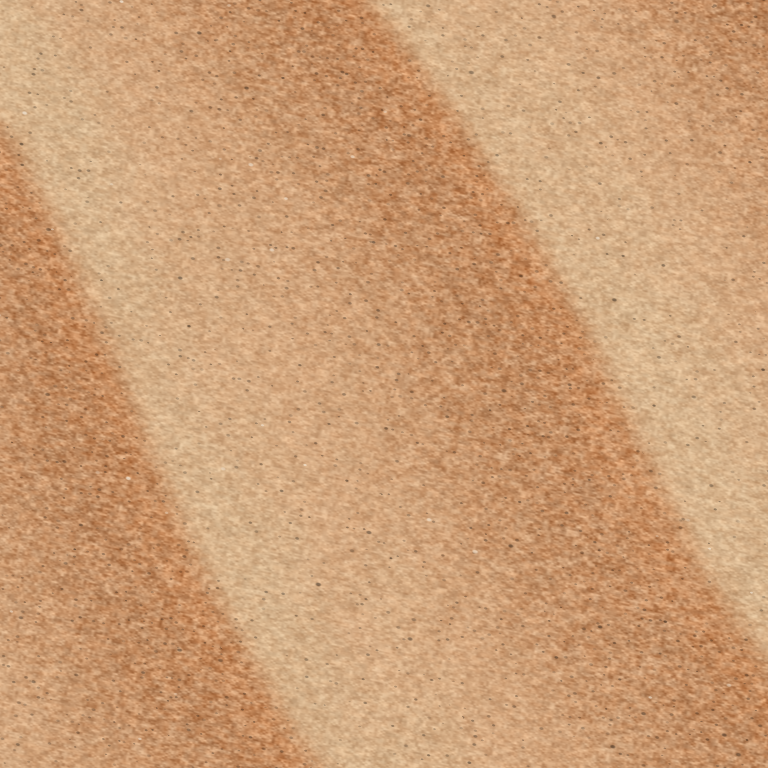
Reproduce this texture procedurally as a WebGL 2 fragment shader.

```glsl
#version 300 es
precision highp float;

uniform vec2 u_resolution;
out vec4 fragColor;

#define PALE vec3(0.840, 0.702, 0.548)
#define TAN vec3(0.832, 0.660, 0.502)
#define RUST vec3(0.755, 0.548, 0.385)
#define GLOW vec3(0.790, 0.555, 0.375)
#define RIPPLE_WIDTH 0.58
#define RIPPLE_SPREAD 0.10
#define RIPPLE_SLOPE 0.62
#define EDGE_SOFTNESS 0.085
#define GRAIN_TILT 0.22
#define GRAIN_CELLS vec2(165.0, 270.0)
#define GRAIN_CONTRAST 0.23
#define SPECK_DARKNESS 0.30

float hash(vec2 p) {
    return fract(sin(dot(p, vec2(12.9898, 78.233))) * 43758.5453);
}

float valueNoise(vec2 p) {
    vec2 cell = floor(p);
    vec2 f = fract(p);
    f = f * f * (3.0 - 2.0 * f);
    float low = mix(hash(cell), hash(cell + vec2(1.0, 0.0)), f.x);
    float high = mix(hash(cell + vec2(0.0, 1.0)), hash(cell + vec2(1.0, 1.0)), f.x);
    return mix(low, high, f.y);
}

// Layered noise centred on zero
float fbm(vec2 p) {
    float sum = 0.0;
    float weight = 0.5;
    for (int i = 0; i < 4; i++) {
        sum += weight * (valueNoise(p) - 0.5);
        p = p * 2.03 + 17.3;
        weight *= 0.5;
    }
    return sum;
}

vec2 rotate(vec2 p, float angle) {
    float c = cos(angle);
    float s = sin(angle);
    return vec2(c * p.x - s * p.y, s * p.x + c * p.y);
}

// Position across one ripple: 0 just past a crest, 1 at the next crest
float ripplePhase(vec2 uv) {
    float down = 1.0 - uv.y;
    float crest = 0.448 + RIPPLE_SLOPE * down + 0.024 * sin(6.0 * down);
    float wobble = 0.022 * fbm(uv * 9.0);
    return fract((uv.x - crest + wobble) / (RIPPLE_WIDTH + RIPPLE_SPREAD * down));
}

// Fine sand relief, stretched along the tilt
float sandGrain(vec2 p) {
    float coarse = valueNoise(p * GRAIN_CELLS * 0.55 + 5.0) - 0.5;
    float medium = valueNoise(p * GRAIN_CELLS) - 0.5;
    float fine = valueNoise(p * GRAIN_CELLS * 1.75 + 31.0) - 0.5;
    return 0.32 * coarse + 0.62 * medium + 0.58 * fine;
}

// Scattered oval specks, at most one in each cell
float specks(vec2 p, float cells, float chance, float radius, float seed) {
    vec2 cell = floor(p * cells);
    vec2 key = cell + seed;
    vec2 centre = 0.25 + 0.5 * vec2(hash(key + 3.1), hash(key + 7.7));
    vec2 offset = (fract(p * cells) - centre) / cells;
    float size = radius * mix(0.6, 1.2, hash(key + 11.9));
    float shape = 1.0 - smoothstep(0.4, 1.3, length(offset * vec2(0.75, 1.15)) / size);
    return shape * step(hash(key), chance) * mix(0.4, 1.0, hash(key + 19.3));
}

void main() {
    vec2 uv = gl_FragCoord.xy / u_resolution;
    float phase = ripplePhase(uv);

    // Broad drifts running along the ripples
    vec2 along = rotate(uv, 1.02);
    float drift = fbm(along * vec2(3.0, 8.0) + 2.0);
    float mottling = fbm(uv * vec2(24.0, 32.0) + 9.0);

    // Pale trough, tan slope and rusty crest
    float slope = smoothstep(0.08, 0.48, phase + 0.45 * drift + 0.12 * mottling);
    float lee = 1.0 - smoothstep(0.0, EDGE_SOFTNESS, phase);
    float rise = smoothstep(0.36, 0.94, phase + 0.28 * drift * (1.0 - phase) + 0.14 * mottling);
    float shade = max(rise, lee);
    vec3 color = mix(mix(PALE, TAN, slope), RUST, shade);

    // Warm rim on each crest
    float crestDistance = min(phase, 1.0 - phase);
    color = mix(color, GLOW, 0.6 * exp(-pow(crestDistance / 0.06, 2.0)));

    // Grains, rougher and redder on the crests
    vec2 sand = rotate(uv, GRAIN_TILT);
    float grain = sandGrain(sand);
    color += GRAIN_CONTRAST * mix(0.78, 1.2, shade) * grain * vec3(0.9, 1.0, 0.98);
    float tint = valueNoise(sand * GRAIN_CELLS * 0.7 + 53.0) - 0.5;
    color += tint * mix(0.5, 1.0, shade) * vec3(0.012, -0.035, -0.06);
    color += 0.035 * mottling;

    // Dark and bright mineral specks
    float dark = specks(sand, 95.0, mix(0.10, 0.26, max(shade, 0.5 * slope)), 0.0019, 0.0);
    dark = max(dark, 1.4 * specks(sand + 0.37, 38.0, 0.07, 0.0024, 41.0));
    color *= 1.0 - SPECK_DARKNESS * dark;
    float bright = specks(sand + 0.61, 30.0, 0.04, 0.0026, 83.0);
    color = mix(color, vec3(0.95, 0.90, 0.83), 0.8 * bright);

    fragColor = vec4(clamp(color, 0.0, 1.0), 1.0);
}
```
